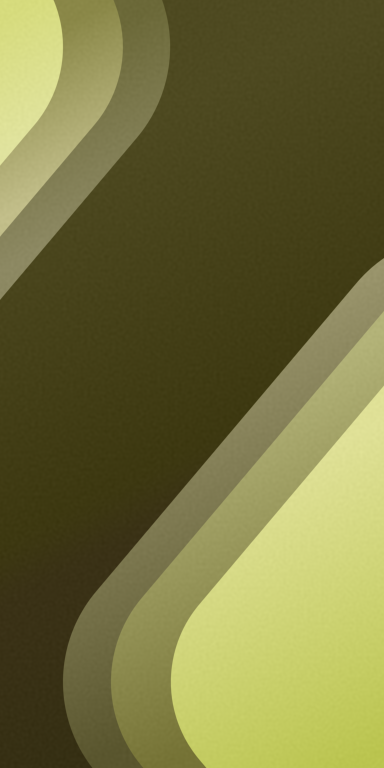
Give the GLSL for this background, as a Shadertoy shader.

```glsl
// Two stacks of rounded olive and lime chevrons on a dark, finely grained gradient.

// Layout: the canvas is 1 unit wide and 2 units tall
const float LOWER_AXIS = 0.224;              // height of the lower right tips
const float UPPER_AXIS = 1.878;              // height of the upper left tips
const vec2  EDGE_DIR = vec2(0.645, 0.764);   // direction of the slanted sides
const float EDGE_LENGTH = 1.052;
const float GRADIENT_TILT = 0.5;
const float GRAIN_SCALE = 110.0;
const float GRAIN_AMOUNT = 0.022;

// Background stops, from low to high
const vec3 EARTH = vec3(0.210, 0.185, 0.075);
const vec3 UMBER = vec3(0.226, 0.192, 0.085);
const vec3 MOSS  = vec3(0.238, 0.220, 0.065);
const vec3 OLIVE = vec3(0.305, 0.288, 0.128);

struct Layer {
    float tipX;
    float radius;
    vec2 span;      // gradient heights of the two colours
    vec3 lowColor;
    vec3 highColor;
};

// Each stack runs from the back layer to the front one
const Layer LOWER[3] = Layer[3](
    Layer(0.164, 0.365, vec2(-0.10, 0.80), vec3(0.35, 0.335, 0.18), vec3(0.60, 0.58, 0.42)),
    Layer(0.289, 0.339, vec2(-0.20, 0.63), vec3(0.46, 0.45, 0.21), vec3(0.70, 0.70, 0.47)),
    Layer(0.445, 0.313, vec2(-0.45, 0.40), vec3(0.73, 0.77, 0.31), vec3(0.875, 0.88, 0.59)));
const Layer UPPER[3] = Layer[3](
    Layer(0.443, 0.367, vec2(1.30, 1.78), vec3(0.55, 0.535, 0.385), vec3(0.42, 0.41, 0.22)),
    Layer(0.320, 0.315, vec2(1.43, 1.85), vec3(0.76, 0.745, 0.54), vec3(0.54, 0.53, 0.28)),
    Layer(0.164, 0.315, vec2(1.60, 1.95), vec3(0.88, 0.89, 0.62), vec3(0.84, 0.86, 0.49)));

vec2 hashGradient(vec2 cell) {
    vec3 h = fract(cell.xyx * vec3(0.1031, 0.1030, 0.0973));
    h += dot(h, h.yzx + 33.33);
    return fract((h.xx + h.yz) * h.zy) * 2.0 - 1.0;
}

float gradientNoise(vec2 p) {
    vec2 i = floor(p), f = fract(p);
    vec2 u = f * f * (3.0 - 2.0 * f);
    vec2 e = vec2(1.0, 0.0);
    float a = dot(hashGradient(i), f);
    float b = dot(hashGradient(i + e.xy), f - e.xy);
    float c = dot(hashGradient(i + e.yx), f - e.yx);
    float d = dot(hashGradient(i + e.xx), f - e.xx);
    return mix(mix(a, b, u.x), mix(c, d, u.x), u.y);
}

// Distance to a rounded chevron opening along +x, tip at the origin
float chevron(vec2 p, float radius) {
    vec2 q = vec2(p.x - radius, abs(p.y));
    float along = dot(q, EDGE_DIR);
    if (along < 0.0) return length(q) - radius;
    if (along > EDGE_LENGTH) return length(q - EDGE_DIR * EDGE_LENGTH) - radius;
    return dot(q, vec2(-EDGE_DIR.y, EDGE_DIR.x)) - radius;
}

vec3 paintLayer(vec3 under, Layer layer, vec2 p, float axis, float facing, float height, float pixel) {
    float d = chevron(vec2((p.x - layer.tipX) * facing, p.y - axis), layer.radius);
    float t = clamp((height - layer.span.x) / (layer.span.y - layer.span.x), 0.0, 1.0);
    vec3 fill = mix(layer.lowColor, layer.highColor, t);
    return mix(under, fill, smoothstep(0.75, -0.75, d / pixel));
}

void mainImage(out vec4 fragColor, in vec2 fragCoord) {
    float pixel = 2.0 / iResolution.y;
    vec2 p = fragCoord * pixel;
    float height = p.y - GRADIENT_TILT * p.x;

    // Tilted background gradient
    vec3 color = mix(EARTH, UMBER, smoothstep(-0.1, 0.40, height));
    color = mix(color, MOSS, smoothstep(0.40, 0.60, height));
    color = mix(color, OLIVE, clamp((height - 0.6) / 0.9, 0.0, 1.0));

    // Chevron stacks
    for (int i = 0; i < 3; i++) {
        color = paintLayer(color, LOWER[i], p, LOWER_AXIS, 1.0, height, pixel);
        color = paintLayer(color, UPPER[i], p, UPPER_AXIS, -1.0, height, pixel);
    }

    // Fine grain
    color += GRAIN_AMOUNT * gradientNoise(p * GRAIN_SCALE);
    fragColor = vec4(color, 1.0);
}
```
